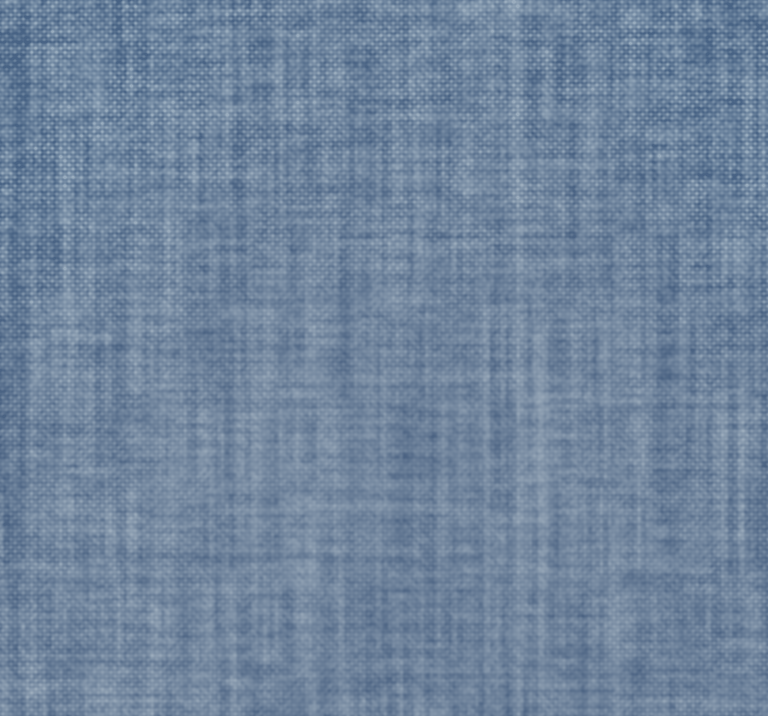
Reproduce this texture procedurally as a Shadertoy shader.

```glsl
const float PI = 3.14159265;
const float THREADS = 172.0; // threads per canvas height
const vec3 DARK_BLUE = vec3(0.367, 0.451, 0.561);
const vec3 PALE_BLUE = vec3(0.567, 0.632, 0.702);
const vec3 EDGE_TINT = vec3(-0.014, 0.002, 0.010);

float hash(vec2 p) {
    return fract(sin(dot(p, vec2(127.1, 311.7))) * 43758.5453);
}

// Value noise centred on zero
float noise(vec2 p) {
    vec2 cell = floor(p);
    vec2 f = fract(p);
    f = f * f * (3.0 - 2.0 * f);
    float low = mix(hash(cell), hash(cell + vec2(1.0, 0.0)), f.x);
    float high = mix(hash(cell + vec2(0.0, 1.0)), hash(cell + 1.0), f.x);
    return mix(low, high, f.y) - 0.5;
}

// Noise stretched into a streak of given width and length, in threads
float streak(vec2 thread, float width, float len, float seed) {
    return noise(thread / vec2(width, len) + seed);
}

// Long vertical slubs: broad bands, bundles and single threads
float warpTone(vec2 thread, float focus) {
    float tone = 0.12 * streak(thread, 8.0, 130.0, 13.0);
    tone += 0.34 * streak(thread, 2.7, 70.0, 37.0);
    tone += mix(0.44, 0.60, focus) * streak(thread, 1.3, 22.0, 71.0);
    return tone;
}

// Shorter horizontal slubs, broken into dashes
float weftTone(vec2 thread, float focus) {
    vec2 turned = thread.yx;
    float tone = 0.08 * streak(turned, 5.0, 60.0, 113.0);
    tone += 0.24 * streak(turned, 1.8, 32.0, 149.0);
    tone += mix(0.38, 0.56, focus) * streak(turned, 1.2, 8.0, 191.0);
    return tone;
}

// Alternating raised crossings with fine gaps between rows
float weave(vec2 thread) {
    float crossing = sin(PI * thread.x) * sin(PI * thread.y);
    vec2 ridge = -cos(2.0 * PI * thread);
    return 0.40 * crossing + 0.23 * ridge.y + 0.15 * ridge.x;
}

// Sharp along the top and sides, soft in the lower middle
float focusAt(vec2 uv) {
    float top = smoothstep(0.35, 1.0, uv.y);
    float side = smoothstep(0.15, 0.55, abs(uv.x - 0.54));
    return clamp(0.28 + 0.58 * top + 0.45 * side * (0.4 + 0.6 * uv.y), 0.0, 1.0);
}

void mainImage(out vec4 fragColor, in vec2 fragCoord) {
    vec2 uv = fragCoord / iResolution.xy;
    vec2 p = fragCoord / iResolution.y;
    float focus = focusAt(uv);

    // Slightly uneven thread spacing
    vec2 sway = vec2(noise(p * 2.5), noise(p * 2.5 + 29.0));
    vec2 thread = p * THREADS + 0.3 * sway;

    // Slubs, weave relief and fibre grain
    float tone = 0.38 + warpTone(thread, focus) + weftTone(thread, focus);
    float relief = 0.75 + 0.7 * noise(thread / 4.0 + 53.0);
    tone += weave(thread) * focus * relief;
    tone += mix(0.36, 0.56, focus) * noise(thread * vec2(1.1, 1.0) + 83.0);

    // Broad light falloff
    tone += 0.03 * noise(p * 3.0 + 7.0);
    tone -= 0.03 * smoothstep(0.35, 0.75, length(uv - vec2(0.5, 0.55)));

    vec3 color = mix(DARK_BLUE, PALE_BLUE, clamp(tone, -0.35, 1.25));
    color += EDGE_TINT * focus * focus;
    fragColor = vec4(color, 1.0);
}
```
